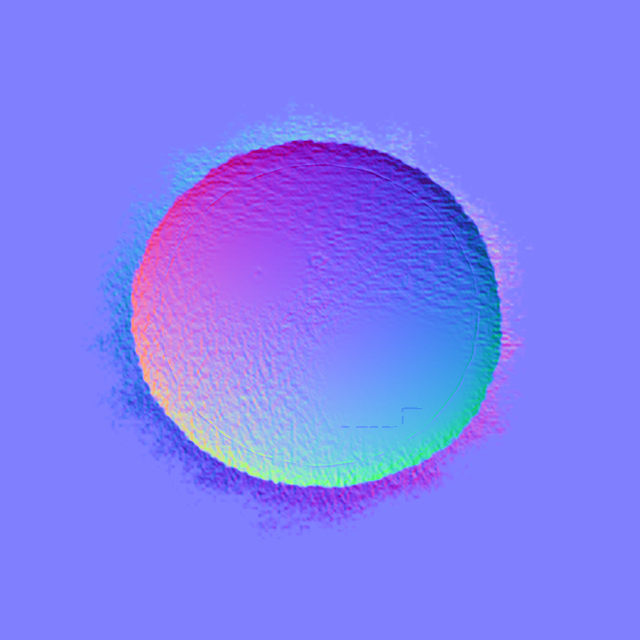
Give the GLSL for this texture map, as a WebGL 1 fragment shader.

```glsl
precision highp float;

uniform vec2 u_resolution;

const vec2 BOWL_CENTER = vec2(0.493, 0.510);
const vec2 BOWL_RADII = vec2(0.288, 0.270);
const vec2 HALO_CENTER = vec2(0.487, 0.498);
const vec2 HALO_RADII = vec2(0.350, 0.330);

float hash(vec2 p) {
  return fract(sin(dot(p, vec2(127.1, 311.7))) * 43758.5453);
}

float noise(vec2 p) {
  vec2 cell = floor(p);
  vec2 f = fract(p);
  f = f * f * (3.0 - 2.0 * f);
  float low = mix(hash(cell), hash(cell + vec2(1.0, 0.0)), f.x);
  float high = mix(hash(cell + vec2(0.0, 1.0)), hash(cell + 1.0), f.x);
  return mix(low, high, f.y);
}

// Leathery height, stretched along x or y by the ripple weight
float grainHeight(vec2 p, float ripple) {
  float across = noise(p * vec2(85.0, 205.0));
  float upright = noise(p * vec2(205.0, 115.0) + 31.0);
  return mix(upright, across, ripple) + 0.45 * noise(p * 260.0 + 7.0);
}

vec2 grainSlope(vec2 p, float ripple) {
  vec2 e = vec2(0.0016, 0.0);
  return vec2(
    grainHeight(p - e.xy, ripple) - grainHeight(p + e.xy, ripple),
    grainHeight(p - e.yx, ripple) - grainHeight(p + e.yx, ripple));
}

// Soft round patch, one at its middle and zero at its radius
float patchMask(vec2 p, vec2 center, vec2 radii) {
  return 1.0 - smoothstep(0.0, 1.0, length((p - center) / radii));
}

float segmentLine(vec2 p, vec2 a, vec2 b, float width) {
  vec2 ab = b - a;
  float along = clamp(dot(p - a, ab) / dot(ab, ab), 0.0, 1.0);
  return 1.0 - smoothstep(0.3 * width, width, length(p - a - ab * along));
}

// Slope across a thin groove: one sign on each bank
float groove(float d, float width) {
  return d / width * exp(1.0 - d * d / (width * width));
}

float bowlRadius(vec2 p) {
  vec2 q = (p - BOWL_CENTER) / BOWL_RADII;
  float r = length(q);
  float bulge = pow(max(dot(q / max(r, 0.001), vec2(0.76, -0.65)), 0.0), 8.0);
  return r / (1.0 + 0.045 * bulge) + 0.014 * (noise(p * 32.0) - 0.5);
}

vec2 bowlSlope(vec2 p, float r) {
  vec2 q = (p - BOWL_CENTER) / BOWL_RADII;
  q -= vec2(0.20, -0.20) * max(1.0 - r, 0.0);
  float steep = 0.74 + 0.20 * smoothstep(0.86, 1.0, r);
  return -q * steep * mix(0.85, 1.0, smoothstep(0.1, 0.7, r));
}

float bowlRoughness(vec2 p, float r) {
  float rough = 0.36 + 0.18 * smoothstep(0.75, 1.0, r);
  rough += 0.25 * patchMask(p, vec2(0.36, 0.39), vec2(0.20, 0.18));
  rough += 0.20 * patchMask(p, vec2(0.63, 0.60), vec2(0.20, 0.14));
  rough += 0.25 * patchMask(p, vec2(0.48, 0.52), vec2(0.10, 0.08));
  float calm = patchMask(p, vec2(0.62, 0.41), vec2(0.20, 0.17));
  calm = max(calm, 0.8 * patchMask(p, vec2(0.40, 0.58), vec2(0.13, 0.10)));
  return rough * (1.0 - 0.92 * smoothstep(0.0, 0.55, calm));
}

// Small pit with a ragged ring
vec2 pitSlope(vec2 p, vec2 center, float radius) {
  vec2 d = p - center;
  float edge = groove(length(d) - radius, 0.004);
  return normalize(d + 0.0001) * edge * (noise(p * 180.0) - 0.25);
}

void main() {
  vec2 uv = gl_FragCoord.xy / u_resolution;
  float r = bowlRadius(uv);
  vec2 outward = normalize(uv - BOWL_CENTER + 0.00001);

  // Ripples lie flat at the upper right and stand at the lower left
  float ripple = smoothstep(-0.14, 0.12, dot(uv - BOWL_CENTER, vec2(0.5, 0.9)));
  vec2 grain = grainSlope(uv, ripple);

  // Bowl with its inner seam, pits and stepped crease
  vec2 inside = bowlSlope(uv, r) + grain * bowlRoughness(uv, r);
  float seamRadius = length((uv - vec2(0.499, 0.508)) / vec2(0.248, 0.235));
  float seam = groove(seamRadius - 1.0 + 0.012 * (noise(uv * 45.0) - 0.5), 0.008);
  inside += outward * seam * 0.22 * smoothstep(0.15, 0.6, noise(uv * 60.0));
  inside += 0.40 * pitSlope(uv, vec2(0.496, 0.594), 0.009);
  inside += 0.22 * pitSlope(uv, vec2(0.403, 0.570), 0.008);
  inside += 0.22 * pitSlope(uv, vec2(0.332, 0.551), 0.008);
  inside += 0.20 * pitSlope(uv, vec2(0.497, 0.508), 0.026);
  float crease = segmentLine(uv, vec2(0.534, 0.333), vec2(0.629, 0.333), 0.0022);
  crease = max(crease, segmentLine(uv, vec2(0.629, 0.333), vec2(0.629, 0.362), 0.0022));
  crease = max(crease, segmentLine(uv, vec2(0.629, 0.362), vec2(0.658, 0.362), 0.0022));
  inside -= vec2(0.12, 0.25) * crease * step(0.4, noise(uv * 170.0));

  // Frayed outer bank, leaning the other way
  float haloRadius = length((uv - HALO_CENTER) / HALO_RADII);
  float fray = 0.12 * (noise(uv * 24.0) - 0.5) + 0.12 * (noise(uv * 170.0) - 0.5);
  float halo = 1.0 - smoothstep(0.82, 1.0, haloRadius + fray);
  float lean = mix(0.52, 0.34, smoothstep(-0.1, 0.9, outward.y));
  vec2 outside = (outward * lean + grain * 0.62) * halo;

  // Tangent normal packed as colour
  float rim = smoothstep(0.990, 1.012, r + 0.02 * (noise(uv * 130.0) - 0.5));
  vec2 slope = mix(inside, outside, rim);
  slope /= max(1.0, length(slope));
  float facing = sqrt(max(1.0 - dot(slope, slope), 0.0));
  gl_FragColor = vec4(0.5 + 0.5 * vec3(slope, facing), 1.0);
}
```
